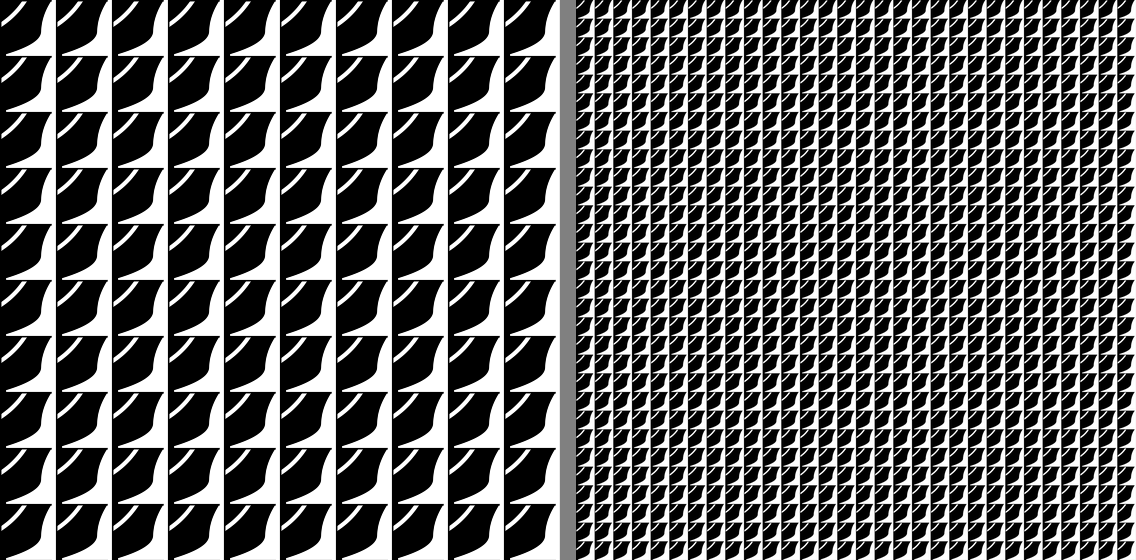
Left, the tile; right, the same tile 3 across and 3 down.
This pattern is drawn by a WebGL 2 fragment shader. Its source:

```glsl
#version 300 es
precision highp float;
// Ten by ten grid of black leaf-like tiles on white: each tile has an S-curved
// right flank, a white arc across its upper left corner and thin black seams.
// Every part is a signed distance in tile units, smoothed over about one pixel.
uniform vec2 u_resolution;
out vec4 fragColor;

const float REPEATS = 10.0;
const vec3 INK = vec3(0.0);
const vec3 PAPER = vec3(1.0);

// 1 inside a shape (negative distance), 0 outside, with a soft edge.
float coverage(float dist, float pixel) {
    return 1.0 - smoothstep(-0.6 * pixel, 0.6 * pixel, dist);
}

// Right border of the black body at a given depth below the tile top.
float flank(float depth) {
    float flare = max(0.0, 1.0 - depth / 0.58);
    float belly = max(0.0, (depth - 0.55) / 0.42);
    return max(0.11, 0.735 + 0.19 * flare * flare - 0.635 * pow(belly, 2.2));
}

// Approximate distance to the white area right of the flank.
float flankDistance(vec2 p) {
    float h = 0.005;
    float slope = (flank(p.y + h) - flank(p.y - h)) / (2.0 * h);
    return (flank(p.y) - p.x) / sqrt(1.0 + slope * slope);
}

// Distance to a circular stroke.
float arcDistance(vec2 p, vec2 center, float radius, float halfWidth) {
    return abs(length(p - center) - radius) - halfWidth;
}

// Distance to a seam that wraps around the tile border.
float seamDistance(float x, float center, float halfWidth) {
    return abs(fract(x - center + 0.5) - 0.5) - halfWidth;
}

void main() {
    // Tile coordinates: x to the right, y downward from the tile top.
    vec2 tile = fract(gl_FragCoord.xy / u_resolution * REPEATS);
    vec2 p = vec2(tile.x, 1.0 - tile.y);
    float pixel = REPEATS / min(u_resolution.x, u_resolution.y);

    // White flank and corner arc.
    float flankWhite = coverage(flankDistance(p), pixel);
    float arcWhite = coverage(arcDistance(p, vec2(-0.81), 1.5, 0.037), pixel);
    float white = max(flankWhite, arcWhite);

    // Black seams: full height on the left, up to the flank on top.
    float leftSeam = coverage(seamDistance(p.x, 0.012, 0.014), pixel);
    float topSeam = coverage(max(seamDistance(p.y, 0.012, 0.014), p.x - 0.92), pixel);
    white *= (1.0 - leftSeam) * (1.0 - topSeam);

    fragColor = vec4(mix(INK, PAPER, white), 1.0);
}
```
